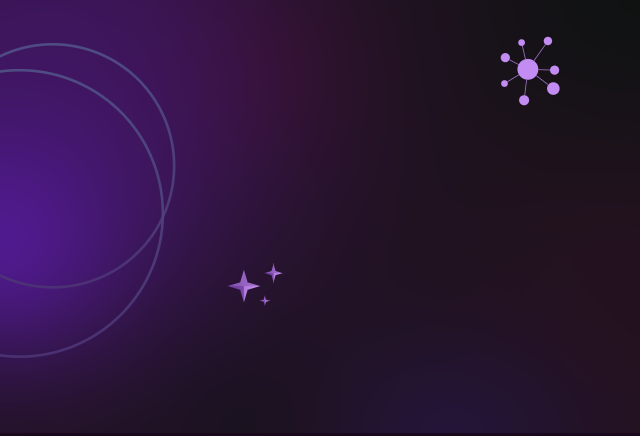
Reproduce this background procedurally as a Shadertoy shader.

```glsl
// A dark backdrop lit by soft violet glows, with two thin overlapping rings,
// a cluster of faceted four-pointed stars and a small hub-and-spoke network.
// Glows are Gaussian blends; shapes are distance functions, canvas height = 1.

#define BASE_COLOR   vec3(0.120, 0.070, 0.122)
#define PURPLE       vec3(0.242, 0.085, 0.365)
#define VIOLET       vec3(0.312, 0.102, 0.555)
#define RING_TOP     vec3(0.315, 0.315, 0.530)
#define RING_BOTTOM  vec3(0.300, 0.200, 0.460)
#define STAR_DARK    vec3(0.390, 0.200, 0.580)
#define STAR_LIGHT   vec3(0.780, 0.570, 0.940)
#define NODE_COLOR   vec3(0.760, 0.550, 0.950)
#define RING_HALF    0.0030
#define SPOKE_HALF   0.0009
#define STAR_WAIST   0.23
#define HUB          vec3(1.2107, 0.841, 0.0239)

// Squared distance from a centre, scaled by elliptical radii
float ellipse2(vec2 p, vec2 center, vec2 radii) {
    vec2 q = (p - center) / radii;
    return dot(q, q);
}

float glow(vec2 p, vec2 center, vec2 radii) {
    return exp(-ellipse2(p, center, radii));
}

// Antialiased coverage of a signed distance
float coverage(float dist) {
    float pixel = 1.0 / iResolution.y;
    return clamp(0.5 - dist / pixel, 0.0, 1.0);
}

float segmentDistance(vec2 p, vec2 a, vec2 b) {
    vec2 pa = p - a, ba = b - a;
    return length(pa - ba * clamp(dot(pa, ba) / dot(ba, ba), 0.0, 1.0));
}

// Four-pointed star with unit tips, folded into one octant
float starDistance(vec2 q) {
    q = abs(q);
    if (q.y > q.x) q = q.yx;
    vec2 normal = normalize(vec2(STAR_WAIST, 1.0 - STAR_WAIST));
    return dot(q - vec2(1.0, 0.0), normal);
}

vec3 background(vec2 p) {
    vec3 color = BASE_COLOR;
    // Dim areas on the right and along the bottom
    color = mix(color, vec3(0.060, 0.070, 0.070), glow(p, vec2(1.47, 1.0), vec2(0.44)));
    color = mix(color, vec3(0.142, 0.068, 0.122), glow(p, vec2(1.42, 0.25), vec2(0.40)));
    color = mix(color, vec3(0.140, 0.080, 0.215), glow(p, vec2(1.03, 0.0), vec2(0.30, 0.23)));
    color = mix(color, vec3(0.098, 0.070, 0.115), glow(p, vec2(0.52, 0.08), vec2(0.19)));
    // Broad purple, its wine fringe and the violet core
    float spread = exp(-pow(ellipse2(p, vec2(0.115, 0.79), vec2(0.594, 0.556)), 1.3));
    color = mix(color, PURPLE, spread);
    color += vec3(0.028, -0.006, -0.018) * glow(p, vec2(0.632, 0.847), vec2(0.25));
    color = mix(color, VIOLET, glow(p, vec2(0.0, 0.454), vec2(0.287, 0.268)));
    // Dark strip at the lower edge
    return mix(color, vec3(0.090, 0.020, 0.100), 0.8 * coverage(p.y - 0.007));
}

vec3 drawRings(vec3 color, vec2 p) {
    vec3 rings[2] = vec3[2](vec3(0.1207, 0.6197, 0.2787), vec3(0.045, 0.5105, 0.3285));
    for (int i = 0; i < 2; i++) {
        vec2 q = p - rings[i].xy;
        float height = clamp(0.5 + 0.5 * q.y / rings[i].z, 0.0, 1.0);
        vec3 tint = mix(RING_BOTTOM, RING_TOP, height);
        float dist = abs(length(q) - rings[i].z) - RING_HALF;
        color = mix(color, tint, 0.92 * coverage(dist));
    }
    return color;
}

vec3 drawStars(vec3 color, vec2 p) {
    vec3 stars[3] = vec3[3](vec3(0.5594, 0.3439, 0.0373),
                            vec3(0.6274, 0.3736, 0.0207),
                            vec3(0.6073, 0.3103, 0.0113));
    for (int i = 0; i < 3; i++) {
        float size = stars[i].z;
        vec2 q = (p - stars[i].xy) / size;
        // Lower facets split into a dark left and a bright right side
        float lower = 1.0 - smoothstep(-0.05, 0.05, q.y);
        float side = smoothstep(-0.05, 0.05, q.x) * 2.0 - 1.0;
        float light = clamp(0.5 + 0.2 * q.x + 0.27 * lower * side, 0.0, 1.0);
        color = mix(color, mix(STAR_DARK, STAR_LIGHT, light), coverage(starDistance(q) * size));
    }
    return color;
}

vec3 drawNetwork(vec3 color, vec2 p) {
    // Offset from the hub and radius of each node
    vec3 nodes[7] = vec3[7](
        vec3(0.0460, 0.0650, 0.0096), vec3(-0.0144, 0.0613, 0.0077),
        vec3(-0.0517, 0.0268, 0.0105), vec3(-0.0536, -0.0326, 0.0077),
        vec3(-0.0086, -0.0709, 0.0115), vec3(0.0584, -0.0441, 0.0144),
        vec3(0.0613, -0.0019, 0.0105));
    vec2 q = p - HUB.xy;
    float mask = coverage(length(q) - HUB.z);
    for (int i = 0; i < 7; i++) {
        float spoke = segmentDistance(q, vec2(0.0), nodes[i].xy) - SPOKE_HALF;
        float disc = length(q - nodes[i].xy) - nodes[i].z;
        mask = max(mask, max(0.8 * coverage(spoke), coverage(disc)));
    }
    return mix(color, NODE_COLOR, mask);
}

void mainImage(out vec4 fragColor, in vec2 fragCoord) {
    vec2 p = fragCoord / iResolution.y;
    vec3 color = background(p);
    color = drawRings(color, p);
    color = drawStars(color, p);
    color = drawNetwork(color, p);
    fragColor = vec4(color, 1.0);
}
```
